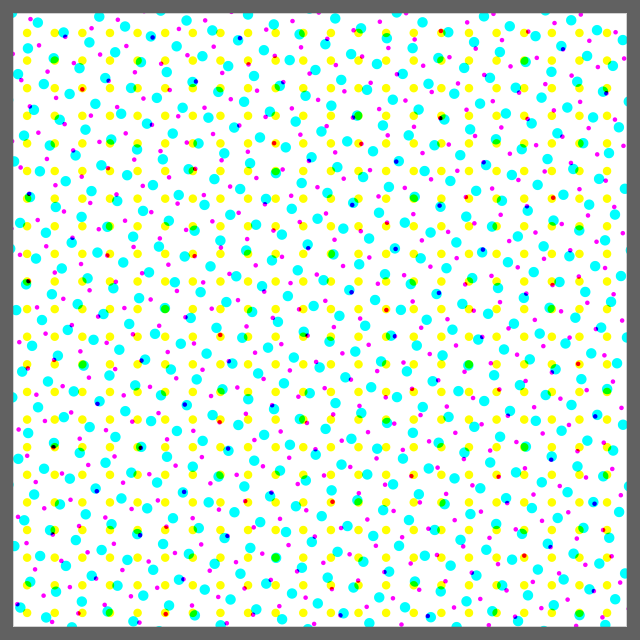
A three.js fragment shader for this pattern:

```glsl
// Three overlapping halftone dot screens in cyan, magenta and yellow inside a grey frame.
varying vec2 vUv;

const float PITCH = 0.04315; // spacing shared by all three screens
const float SOFT = 0.001;    // half width of every smoothed edge

// Ink coverage of a square dot lattice turned by an angle in degrees.
float dotScreen(vec2 p, float degrees, vec2 phase, float radius) {
  float a = radians(degrees);
  vec2 q = vec2(p.x * cos(a) + p.y * sin(a), p.y * cos(a) - p.x * sin(a));
  vec2 cell = fract(q / PITCH - phase + 0.5) - 0.5;
  return 1.0 - smoothstep(-SOFT, SOFT, length(cell) * PITCH - radius);
}

void main() {
  // Screens are laid out from the lower left corner of the sheet
  vec2 p = vUv - 0.0208;
  float cyan = dotScreen(p, -21.0, vec2(0.99, 0.738), 0.0081);
  float magenta = dotScreen(p, 18.0, vec2(0.39, 0.73), 0.0035);
  float yellow = dotScreen(p, 0.0, vec2(0.5), 0.0066);

  // Each ink removes its complementary light from the white sheet
  vec3 color = 1.0 - vec3(cyan, magenta, yellow);

  // Flat frame around the sheet
  vec2 fromCenter = abs(vUv - 0.5);
  float edge = max(fromCenter.x, fromCenter.y) - 0.4792;
  color = mix(color, vec3(0.38), smoothstep(-SOFT, SOFT, edge));

  gl_FragColor = vec4(color, 1.0);
}
```
